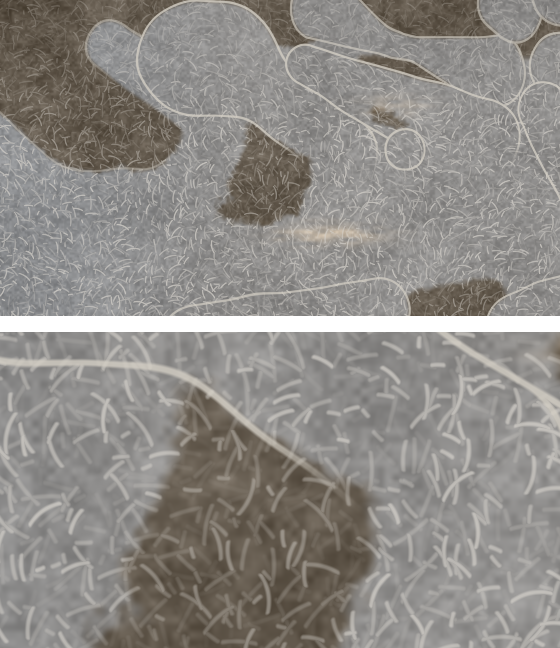
Top, the full canvas; bottom, a detail of the centre.
A WebGL 2 fragment shader for this texture:

```glsl
#version 300 es
precision highp float;
// Lobed sheets of scratched grey ice with pale rims over brown pools.
uniform vec2 u_resolution;
out vec4 fragColor;

float hash(vec2 p) {
  return fract(sin(dot(p, vec2(127.1, 311.7))) * 43758.545);
}

float noise(vec2 p) {
  vec2 i = floor(p), f = fract(p);
  f = f * f * (3.0 - 2.0 * f);
  return mix(mix(hash(i), hash(i + vec2(1, 0)), f.x),
             mix(hash(i + vec2(0, 1)), hash(i + 1.0), f.x), f.y);
}

float smoothMin(float a, float b, float k) {
  float h = max(k - abs(a - b), 0.0) / k;
  return min(a, b) - h * h * k * 0.25;
}

// Distance to a capsule whose radius runs from ra to rb.
float taper(vec2 p, vec2 a, vec2 b, float ra, float rb) {
  vec2 d = b - a;
  float h = clamp(dot(p - a, d) / dot(d, d), 0.0, 1.0);
  return length(p - a - d * h) - mix(ra, rb, h);
}

// Lays a sheet over the water and older rims, then adds its own rim.
void sheet(float d, float strength, inout float water, inout float rim) {
  water *= smoothstep(-0.05, 0.02, d);
  rim = max(rim * smoothstep(-0.02, 0.0, d), strength * smoothstep(0.024, 0.006, abs(d)));
}

// Short bent hairs, one per cell, combed by a slow direction field.
float scratches(vec2 p, float cell, float seed) {
  vec2 g = p / cell;
  float v = 0.0;
  for (int j = -1; j <= 1; j++) {
    for (int i = -1; i <= 1; i++) {
      vec2 id = floor(g) + vec2(i, j);
      float r = hash(id + seed), bright = hash(id + seed + 17.3);
      vec2 c = id + vec2(hash(id + seed + 5.1), hash(id + seed + 9.7));
      float angle = 5.0 * noise(c * cell * 0.9 + seed) + 2.2 * (r - 0.5);
      vec2 q = (g - c) * cell;
      q = vec2(cos(angle) * q.x + sin(angle) * q.y, cos(angle) * q.y - sin(angle) * q.x);
      q.y += (bright - 0.5) * 5.0 * q.x * q.x;
      float d = length(vec2(max(abs(q.x) - mix(0.015, 0.09, r), 0.0), q.y));
      v = max(v, bright * bright * smoothstep(0.017, 0.002, d));
    }
  }
  return v;
}

void main() {
  // The canvas is 4.32 units tall, measured downwards from the top.
  vec2 p = gl_FragCoord.xy / u_resolution.y * 4.32;
  p.y = 4.32 - p.y;
  vec2 w = p + 0.07 * (vec2(noise(p * 2.3), noise(p * 2.3 + 31.0)) - 0.5);
  float ragged = 0.12 * (noise(p * 6.0) - 0.5) + 0.08 * (noise(p * 17.0) - 0.5);

  // Open pools
  float bay = smoothMin(taper(w, vec2(0.2, 0.6), vec2(1.1, 1.4), 0.85, 0.85),
                        taper(w, vec2(1.1, 1.7), vec2(1.95, 1.8), 0.6, 0.53), 0.2);
  float pool = min(bay, taper(w, vec2(0.8, 0.0), vec2(4.0, 0.15), 0.55, 0.5));
  pool = min(pool, taper(w, vec2(5.4, 0.1), vec2(6.4, 0.15), 0.55, 0.5));
  pool = min(pool, taper(w, vec2(5.0, 0.9), vec2(6.0, 1.05), 0.15, 0.2));
  pool = min(pool, taper(w, vec2(7.2, 0.55), vec2(7.7, 0.4), 0.25, 0.25));
  pool = min(pool, taper(w, vec2(5.8, 4.3), vec2(6.65, 4.05), 0.3, 0.28));
  float water = smoothstep(0.05, -0.05, pool + ragged * 0.5);
  float rim = 0.5 * smoothstep(0.022, 0.004, abs(bay)) * smoothstep(1.3, 1.6, p.y)
            * smoothstep(2.5, 2.1, p.x);

  // Ice lobes
  float fade = smoothstep(2.3, 1.85, p.y);
  sheet(taper(w, vec2(1.53, 0.62), vec2(2.7, 1.5), 0.36, 0.36),
        0.6 * smoothstep(1.3, 0.6, p.y), water, rim);
  sheet(smoothMin(taper(w, vec2(2.68, 0.8), vec2(3.0, 0.8), 0.78, 0.78),
                  taper(w, vec2(3.35, 1.05), vec2(4.7, 2.05), 0.45, 0.45), 0.25), fade, water, rim);
  sheet(smoothMin(taper(w, vec2(4.4, 0.12), vec2(5.4, 0.62), 0.45, 0.15),
                  taper(w, vec2(5.45, 0.6), vec2(6.7, 0.96), 0.12, 0.5), 0.2), 0.8, water, rim);
  sheet(taper(w, vec2(4.18, 0.9), vec2(6.5, 1.9), 0.28, 0.6), fade, water, rim);
  sheet(taper(w, vec2(6.9, 0.05), vec2(7.05, 0.22), 0.36, 0.36), 0.75, water, rim);
  sheet(length(w - vec2(7.65, -0.05)) - 0.38, 0.7, water, rim);
  sheet(length(w - vec2(7.75, 0.9)) - 0.48, 0.9, water, rim);
  sheet(taper(w, vec2(7.45, 1.5), vec2(8.2, 2.6), 0.37, 0.55), 1.0, water, rim);
  sheet(length(w - vec2(5.53, 2.05)) - 0.27, 1.0, water, rim);
  sheet(taper(w, vec2(2.7, 4.6), vec2(5.2, 4.25), 0.45, 0.42), 0.9, water, rim);
  sheet(taper(w, vec2(7.2, 4.5), vec2(7.9, 4.25), 0.55, 0.52), 0.9, water, rim);

  // Thawed hollows inside the sheets
  float hollow = smoothMin(taper(w, vec2(3.45, 1.75), vec2(3.68, 2.4), 0.08, 0.6),
                           taper(w, vec2(3.1, 2.85), vec2(4.0, 2.8), 0.14, 0.18), 0.15);
  hollow = min(hollow, taper(w, vec2(5.12, 1.52), vec2(5.45, 1.72), 0.05, 0.08));
  water = max(water, smoothstep(0.07, -0.07, hollow + ragged));

  // Base tones
  float broad = noise(p * 1.4 + 8.0) - 0.5, grain = noise(p * 28.0) - 0.5;
  float mottle = noise(p * 9.0 + 3.0) - 0.5;
  vec3 ice = vec3(0.55, 0.545, 0.54) + 0.07 * broad + 0.06 * mottle + 0.10 * grain;
  ice += vec3(-0.012, 0.0, 0.015) * smoothstep(3.5, 0.5, p.x);
  vec3 mud = vec3(0.375, 0.338, 0.29) + 0.08 * broad + 0.09 * mottle + 0.09 * grain;
  vec3 color = mix(ice, mud, water);

  // Warm glints
  vec2 low = (p - vec2(4.5, 3.2)) / vec2(0.7, 0.16), high = (p - vec2(5.4, 1.45)) / vec2(0.5, 0.14);
  float glint = (exp(-dot(low, low)) + 0.6 * exp(-dot(high, high))) * noise(p * vec2(5.0, 18.0));
  color += vec3(0.28, 0.22, 0.14) * glint;

  // Scratches and rims
  float hairs = max(scratches(p, 0.10, 1.0), max(scratches(p, 0.12, 43.0), scratches(p, 0.11, 87.0)));
  float density = mix(0.55, 1.0, smoothstep(0.4, 1.8, p.y)) * mix(1.0, 0.65, water);
  color = mix(color, vec3(0.83, 0.815, 0.79), 0.75 * hairs * density);
  color = mix(color, vec3(0.83, 0.81, 0.77), 0.8 * rim);
  fragColor = vec4(color, 1.0);
}
```
